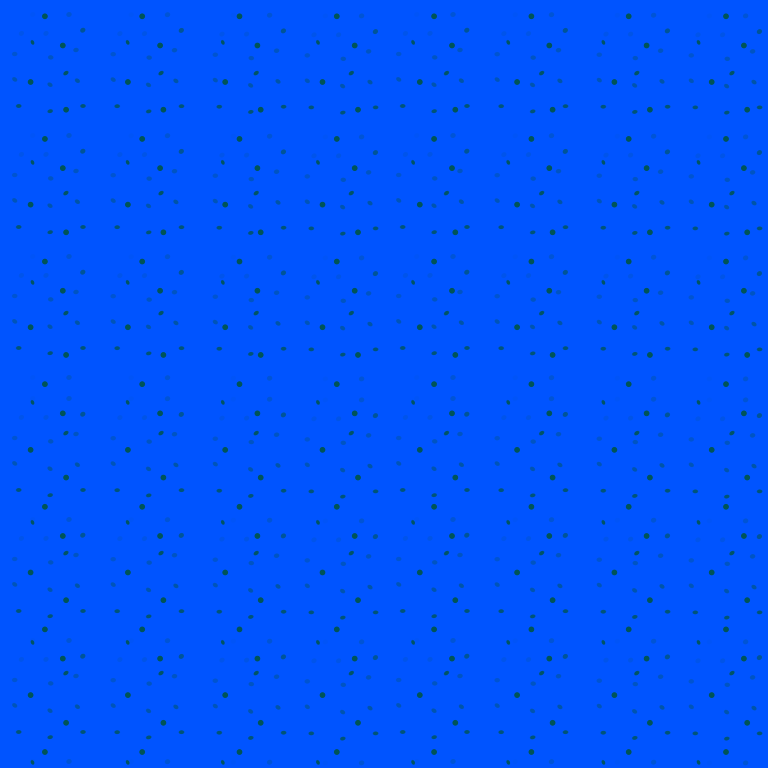
This pattern is drawn by a WebGL 2 fragment shader. Its source:

```glsl
#version 300 es
precision highp float;

#define SPAN 768.0                      // design units across the canvas
#define ROUND_PERIOD vec2(97.3, 122.62)
#define ROUND_RADIUS 2.85
#define SEED_PERIOD vec2(95.15, 120.0)
#define SEED_OPACITY 0.92
#define BLOCK 384.0                     // side of the cropped fleck block
#define FLECK_ROW 121.0
#define FLECK_LENGTH 2.7
#define GROUND vec3(0.0, 0.33, 1.0)
#define INK vec3(0.0, 0.33, 0.34)

uniform vec2 u_resolution;
out vec4 fragColor;

// Round dots: x, y inside one cell
const vec2 ROUNDS[4] = vec2[4](
    vec2(44.9, 16.3), vec2(62.8, 45.5), vec2(30.6, 82.0), vec2(66.1, 109.7));

// Flecks: x, y inside one cell, opacity
const vec3 FLECKS[14] = vec3[14](
    vec3(69.0, 14.5, 0.25), vec3(32.7, 14.5, 0.04), vec3(82.8, 30.2, 0.62),
    vec3(21.4, 33.4, 0.12), vec3(46.0, 33.4, 0.14), vec3(76.0, 50.0, 0.36),
    vec3(14.7, 54.0, 0.28), vec3(50.7, 57.4, 0.36), vec3(14.7, 79.4, 0.42),
    vec3(77.4, 80.7, 0.52), vec3(50.0, 84.7, 0.48), vec3(18.7, 106.0, 0.8),
    vec3(83.0, 106.0, 0.82), vec3(50.2, 111.2, 0.82));

// Start and downward drift of the uneven fleck columns
const vec4 COLUMN_START = vec4(0.0, 98.5, 200.6, 292.6);
const vec4 COLUMN_DROP = vec4(0.0, 0.2, 0.7, 1.4);

float coverage(float dist, float pixel) {
    return 1.0 - smoothstep(-0.6 * pixel, 0.6 * pixel, dist);
}

// Approximate distance to an ellipse; positive tilt lifts its right end
float ellipse(vec2 q, vec2 radii, float tilt) {
    float c = cos(tilt), s = sin(tilt);
    q = vec2(c * q.x - s * q.y, s * q.x + c * q.y);
    return (length(q / radii) - 1.0) * min(radii.x, radii.y);
}

float roundLayer(vec2 p, float pixel) {
    vec2 cell = mod(p, ROUND_PERIOD);
    float ink = 0.0;
    for (int i = 0; i < 4; i++) {
        ink = max(ink, coverage(length(cell - ROUNDS[i]) - ROUND_RADIUS, pixel));
    }
    return ink;
}

float seedLayer(vec2 p, float pixel) {
    vec2 cell = mod(p, SEED_PERIOD);
    float upright = ellipse(cell - vec2(32.5, 42.4), vec2(2.4, 1.7), 2.0);
    float slanted = ellipse(cell - vec2(65.9, 73.1), vec2(2.8, 1.9), 0.6);
    return SEED_OPACITY * coverage(min(upright, slanted), pixel);
}

float fleckLayer(vec2 p, float pixel) {
    // Rows run on to the block edge, where the last one is cut off
    vec2 block = mod(p, BLOCK);
    int column = int(dot(step(COLUMN_START, vec4(block.x)), vec4(1.0))) - 1;
    vec2 cell = block - vec2(COLUMN_START[column], COLUMN_DROP[column]);
    cell.y = mod(cell.y, FLECK_ROW);

    float ink = 0.0;
    for (int i = 0; i < 14; i++) {
        vec3 fleck = FLECKS[i];
        float tilt = 0.6 * cos((fleck.y - 30.0) * 0.0628);
        float thickness = mix(2.5, 1.8, fleck.y / FLECK_ROW);
        float dist = ellipse(cell - fleck.xy, vec2(FLECK_LENGTH, thickness), tilt);
        ink = max(ink, fleck.z * coverage(dist, pixel));
    }
    return ink;
}

void main() {
    float pixel = SPAN / u_resolution.y;
    // Layers are laid out downward from the top edge
    vec2 p = vec2(gl_FragCoord.x, u_resolution.y - gl_FragCoord.y) * pixel;

    vec3 color = GROUND;
    color = mix(color, INK, fleckLayer(p, pixel));
    color = mix(color, INK, seedLayer(p, pixel));
    color = mix(color, INK, roundLayer(p, pixel));
    fragColor = vec4(color, 1.0);
}
```
